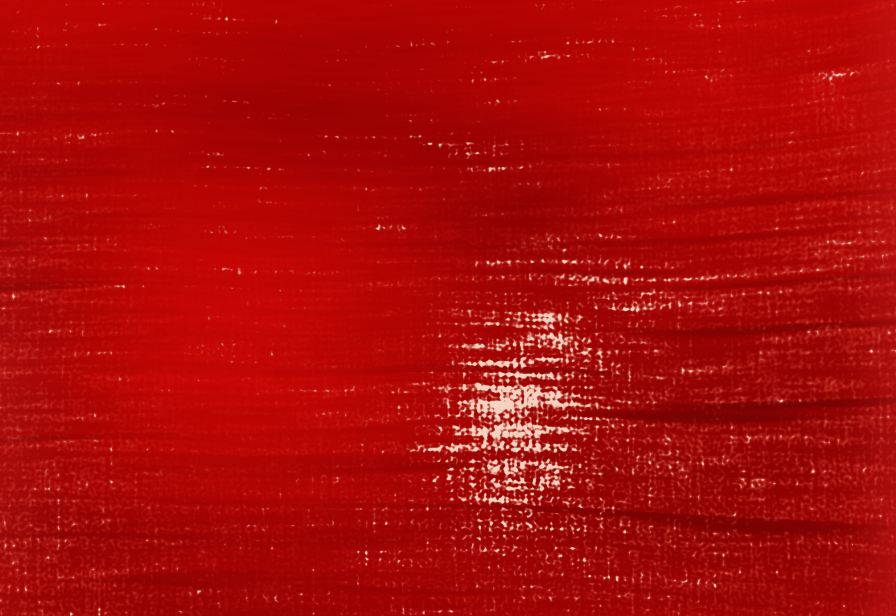
Reproduce this texture procedurally as a Shadertoy shader.

```glsl
// Glossy red paint brushed in near-horizontal strokes over fine canvas.
// Soft blobs set the tone and shine; stretched gradient noise makes bristle
// streaks and weave, whose raised grains catch the light as pale glints.

const vec3 DEEP_RED   = vec3(0.59, 0.005, 0.005);
const vec3 BRIGHT_RED = vec3(0.81, 0.025, 0.015);
const vec3 EDGE_PINK  = vec3(0.82, 0.12, 0.12);
const vec3 DRY_RED    = vec3(0.73, 0.22, 0.17);
const vec3 GLINT_ROSE = vec3(0.76, 0.31, 0.25);
const vec3 GLINT_PALE = vec3(0.96, 0.82, 0.75);

const vec2 BRISTLE_WIDE = vec2(4.0, 72.0);    // cells per canvas height
const vec2 BRISTLE_FINE = vec2(11.0, 135.0);
const vec2 WEAVE_GRAIN  = vec2(150.0, 158.0);
const vec2 WEAVE_THREAD = vec2(152.0, 15.0);
const vec2 GROOVE       = vec2(1.3, 44.0);
const float FAN_BEND    = 0.24;               // spread of strokes at the right
const float GLINT_START = 0.55;
const float GLINT_FULL  = 1.25;

vec2 gradientAt(vec2 cell) {
    vec3 h = fract(cell.xyx * vec3(0.1031, 0.1030, 0.0973));
    h += dot(h, h.yzx + 33.33);
    float angle = 6.2832 * fract((h.x + h.y) * h.z);
    return vec2(cos(angle), sin(angle));
}

float gradientNoise(vec2 p) {
    vec2 cell = floor(p), f = fract(p);
    vec2 w = f * f * f * (f * (f * 6.0 - 15.0) + 10.0);
    vec2 e = vec2(0.0, 1.0);
    float low  = mix(dot(gradientAt(cell), f),
                     dot(gradientAt(cell + e.yx), f - e.yx), w.x);
    float high = mix(dot(gradientAt(cell + e.xy), f - e.xy),
                     dot(gradientAt(cell + e.yy), f - e.yy), w.x);
    return 1.4 * mix(low, high, w.y);
}

float blob(vec2 p, vec2 centre, vec2 radius) {
    vec2 d = (p - centre) / radius;
    return exp(-dot(d, d));
}

// Strokes fan apart toward the right and wander slightly.
vec2 strokeSpace(vec2 p) {
    float t = max(p.x - 0.8, 0.0);
    p.y -= FAN_BEND * (p.y - 0.42) * t * t;
    p.y += 0.012 * gradientNoise(p * 2.0 + 7.3);
    return p;
}

// Broad light and dark areas of the paint, 0 deep to 1 bright.
float paintTone(vec2 uv) {
    float tone = 0.47;
    tone += 0.42 * blob(uv, vec2(0.25, 0.47), vec2(0.22, 0.25));
    tone += 0.25 * blob(uv, vec2(0.05, 1.00), vec2(0.20, 0.20));
    tone += 0.35 * blob(uv, vec2(0.92, 0.85), vec2(0.30, 0.35));
    tone -= 0.45 * blob(uv, vec2(0.36, 0.80), vec2(0.24, 0.15));
    tone -= 0.42 * blob(uv, vec2(0.58, 0.65), vec2(0.12, 0.13));
    tone -= 0.32 * blob(uv, vec2(0.33, 0.04), vec2(0.30, 0.14));
    tone -= 0.20 * blob(uv, vec2(0.85, 0.15), vec2(0.22, 0.22));
    return tone;
}

// Where the brush ran dry and canvas shows through.
float dryness(vec2 uv) {
    float dry = 0.9 * blob(uv, vec2(0.70, 0.28), vec2(0.30, 0.34));
    dry += 0.6 * blob(uv, vec2(0.95, 0.55), vec2(0.20, 0.45));
    dry += 0.8 * blob(uv, vec2(0.00, 0.45), vec2(0.13, 0.36));
    dry += 0.6 * blob(uv, vec2(0.08, 0.05), vec2(0.18, 0.22));
    return clamp(dry, 0.0, 1.0);
}

// Reflected window light.
float shine(vec2 uv) {
    float s = 0.62 * blob(uv, vec2(0.57, 0.33), vec2(0.085, 0.17));
    s += 0.38 * blob(uv, vec2(0.69, 0.51), vec2(0.070, 0.11));
    s += 0.26 * blob(uv, vec2(0.58, 0.24), vec2(0.180, 0.30));
    s += 0.50 * blob(uv, vec2(0.54, 0.882), vec2(0.090, 0.012));
    s += 0.42 * blob(uv, vec2(0.52, 0.755), vec2(0.060, 0.040));
    s += 0.32 * blob(uv, vec2(0.64, 0.925), vec2(0.090, 0.030));
    return s;
}

void mainImage(out vec4 fragColor, in vec2 fragCoord) {
    vec2 uv = fragCoord / iResolution.xy;
    vec2 q = strokeSpace(fragCoord / iResolution.y);
    float dry = dryness(uv);

    // Relief of bristle marks and woven threads
    float streak = 0.6 * gradientNoise(q * BRISTLE_WIDE)
                 + 0.5 * gradientNoise(q * BRISTLE_FINE + 31.7);
    float weave = 0.8 * gradientNoise(q * WEAVE_GRAIN + 11.3)
                + 0.5 * gradientNoise(q * WEAVE_THREAD + 57.1);
    float upper = smoothstep(0.12, 0.42, uv.y);
    float grain = mix(0.65, 1.0, upper) * streak + mix(1.0, 0.75, upper) * weave;
    float groove = dry * smoothstep(0.25, 0.55, gradientNoise(q * GROOVE + 83.9));
    grain -= 0.5 * groove;

    // Base paint with soft stroke bands
    float tone = paintTone(uv) + 0.16 * gradientNoise(q * vec2(1.4, 13.0) + 19.6)
               + 0.10 * streak;
    vec3 color = mix(DEEP_RED, BRIGHT_RED, clamp(tone, 0.0, 1.0));
    float edge = smoothstep(0.93, 1.02, uv.x)
               + 0.7 * blob(uv, vec2(0.0, 0.30), vec2(0.05, 0.35));
    color = mix(color, EDGE_PINK, 0.5 * clamp(edge, 0.0, 1.0));

    // Dry haze on the ridges, shadow in the troughs
    float ridge = smoothstep(-0.25, 0.65, grain);
    color = mix(color, DRY_RED, 0.55 * dry * ridge);
    color *= 1.0 - 0.16 * dry * (1.0 - ridge) - 0.14 * groove;

    // Glints on the highest grains
    float glint = smoothstep(GLINT_START, GLINT_FULL, grain + shine(uv) + 0.20 * dry);
    color = mix(color, mix(GLINT_ROSE, GLINT_PALE, glint * glint), glint);

    fragColor = vec4(color, 1.0);
}
```
